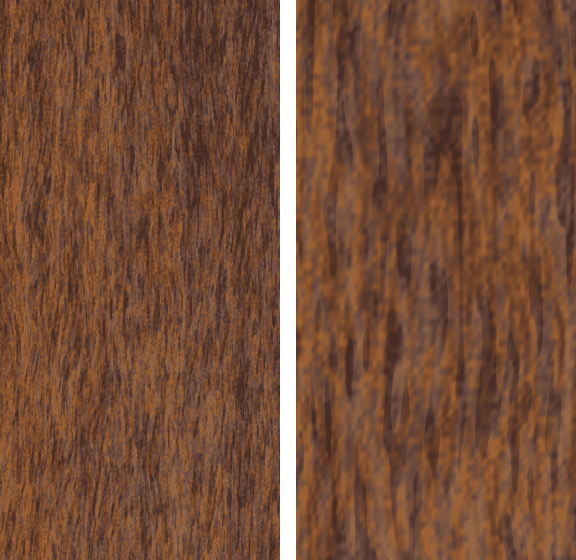
Left: the whole. Right: its middle third, enlarged.
Reproduce this texture procedurally as a WebGL 1 fragment shader.

```glsl
precision highp float;
// Draws a polished red-brown hardwood board with upright grain and short dark pores.

uniform vec2 u_resolution;

// Colour ramps from dark to light: orange wood and greyer, mauve wood.
const vec3 WARM_DARK = vec3(0.28, 0.17, 0.13);
const vec3 WARM_MID = vec3(0.43, 0.255, 0.16);
const vec3 WARM_LIGHT = vec3(0.61, 0.375, 0.195);
const vec3 COOL_DARK = vec3(0.28, 0.175, 0.15);
const vec3 COOL_MID = vec3(0.425, 0.295, 0.25);
const vec3 COOL_LIGHT = vec3(0.58, 0.40, 0.275);

// Frequencies across and along the grain, per canvas width.
const vec2 BAND_FREQ = vec2(13.0, 0.6);
const vec2 VEIN_FREQ = vec2(30.0, 1.1);
const vec2 STREAK_FREQ = vec2(68.0, 7.0);
const vec2 PORE_FREQ = vec2(115.0, 16.0);
const vec2 FIBRE_FREQ = vec2(170.0, 28.0);
const vec2 SPECKLE_FREQ = vec2(200.0, 120.0);

// Strength of each layer of light and dark.
const float BAND_DEPTH = 0.38;
const float VEIN_DEPTH = 0.20;
const float STREAK_DEPTH = 0.40;
const float PORE_DEPTH = 0.38;
const float FIBRE_DEPTH = 0.50;
const float SPECKLE_DEPTH = 0.52;
const float BASE_TONE = 0.67;

const float WARP = 0.022;      // sideways wander of the grain
const float PORE_LEAN = 0.15;  // slope of pores inside leaning bands

float hash(vec2 p) {
  vec3 q = fract(vec3(p.xyx) * 0.1031);
  q += dot(q, q.yzx + 33.33);
  return fract((q.x + q.y) * q.z);
}

float noise(vec2 p) {
  vec2 i = floor(p);
  vec2 f = fract(p);
  f = f * f * (3.0 - 2.0 * f);
  float low = mix(hash(i), hash(i + vec2(1.0, 0.0)), f.x);
  float high = mix(hash(i + vec2(0.0, 1.0)), hash(i + vec2(1.0, 1.0)), f.x);
  return mix(low, high, f.y);
}

// One fibre: noise along y, shifted by a random amount for its column.
float fibre(float column, float y) {
  y += 7.0 * hash(vec2(column, 3.7));
  float i = floor(y);
  float f = fract(y);
  return mix(hash(vec2(column, i)), hash(vec2(column, i + 1.0)), f * f * (3.0 - 2.0 * f));
}

// Neighbouring fibres blended, so that streak ends never line up.
float grain(vec2 p) {
  float column = floor(p.x);
  float f = fract(p.x);
  return mix(fibre(column, p.y), fibre(column + 1.0, p.y), f * f * (3.0 - 2.0 * f));
}

vec3 ramp(vec3 dark, vec3 mid, vec3 light, float tone) {
  vec3 lower = mix(dark, mid, clamp(tone * 2.0, 0.0, 1.0));
  return mix(lower, light, clamp(tone * 2.0 - 1.0, 0.0, 1.0));
}

void main() {
  vec2 board = gl_FragCoord.xy / u_resolution.x;
  vec2 place = gl_FragCoord.xy / u_resolution;

  // Bend the grain gently, with a smaller ripple on top.
  vec2 p = board + 10.0;
  p.x += WARP * (2.0 * noise(board * vec2(3.0, 1.6) + 4.0) - 1.0);
  p.x += WARP * 0.35 * (2.0 * noise(board * vec2(9.0, 6.5) + 21.0) - 1.0);

  // Broad bands and long dark veins.
  float band = noise(p * BAND_FREQ) - 0.5;
  float vein = 1.0 - smoothstep(0.0, 0.16, abs(noise(p * VEIN_FREQ + 31.0) - 0.5));
  vein *= smoothstep(0.45, 0.75, noise(p * vec2(6.0, 0.9) + 57.0));

  // Upright and leaning pores take turns across the board.
  float lean = smoothstep(0.45, 0.65, noise(p * vec2(7.0, 0.6) + 9.0));
  vec2 slanted = vec2(p.x - PORE_LEAN * board.y, p.y);
  float streak = mix(grain(p * STREAK_FREQ), grain(slanted * STREAK_FREQ + 13.0), lean) - 0.5;
  float poreField = mix(grain(p * PORE_FREQ + 40.0), grain(slanted * PORE_FREQ + 71.0), lean);
  float pore = smoothstep(0.57, 0.73, poreField);
  float fine = grain(p * FIBRE_FREQ + 90.0) - 0.5;
  float speckle = noise(slanted * SPECKLE_FREQ) - 0.5;

  // Light falls off toward the top and the right edge.
  float shade = 0.10 * smoothstep(0.6, 1.0, place.y) + 0.10 * smoothstep(0.75, 1.0, place.x);

  float tone = BASE_TONE - shade + BAND_DEPTH * band - VEIN_DEPTH * vein;
  tone += STREAK_DEPTH * streak - PORE_DEPTH * pore;
  tone += FIBRE_DEPTH * fine + SPECKLE_DEPTH * speckle;

  // Orange wood and mauve fibres mingle finely; pores and the right side are greyer.
  float tint = 0.43 + 0.25 * (place.x - 0.5) + 0.3 * (noise(p * vec2(9.0, 0.8) + 83.0) - 0.5);
  tint += 0.75 * (grain(p * vec2(110.0, 20.0) + 120.0) - 0.5) - 0.4 * speckle + 0.12 * pore;
  float cool = smoothstep(0.2, 0.75, tint);

  vec3 warmWood = ramp(WARM_DARK, WARM_MID, WARM_LIGHT, tone);
  vec3 coolWood = ramp(COOL_DARK, COOL_MID, COOL_LIGHT, tone);
  gl_FragColor = vec4(mix(warmWood, coolWood, cool), 1.0);
}
```
